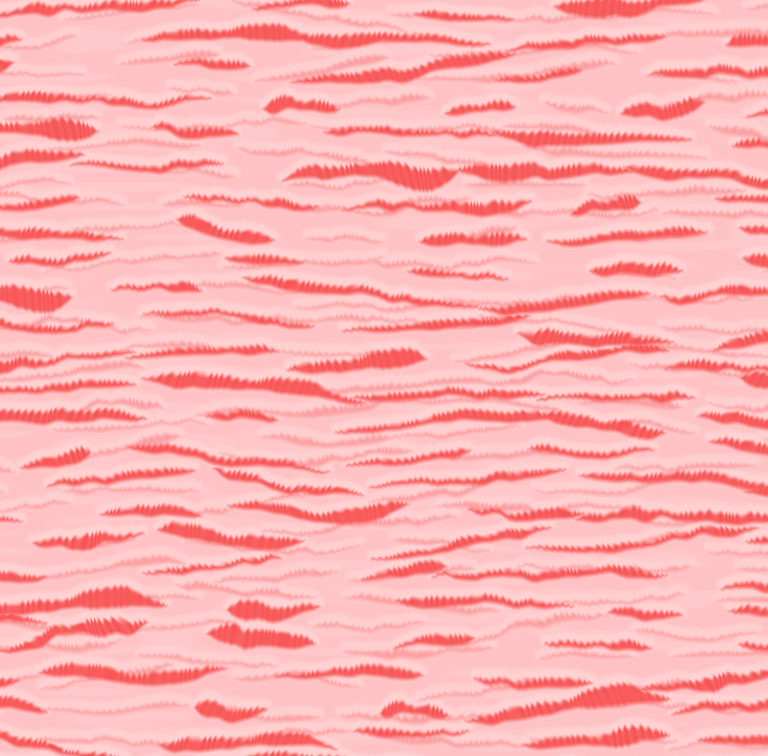
A Shadertoy shader for this texture:

```glsl
// Rows of wavy, comb-edged red dashes on soft pink, like brushed fibres.
// Two jittered grids of blunt strokes (faint and bold) share one gentle
// warp; each stroke also casts a pale halo just above itself.

const vec3 PAPER = vec3(1.00, 0.76, 0.77);
const vec3 PALE  = vec3(1.00, 0.82, 0.82);
const vec3 FAINT = vec3(0.98, 0.56, 0.57);
const vec3 RED   = vec3(0.97, 0.33, 0.33);
const vec3 WHITE = vec3(1.00, 0.95, 0.94);

const vec2 BOLD_CELL   = vec2(0.250, 0.042);   // grid pitch of the strokes
const vec2 FAINT_CELL  = vec2(0.230, 0.037);
const vec2 BOLD_WIDTH  = vec2(0.0046, 0.0108); // thinnest, thickest half width
const vec2 FAINT_WIDTH = vec2(0.0026, 0.0050);
const float TOOTH      = 0.0095;  // spacing of the comb teeth
const float ZIGZAG     = 0.0012;  // sideways swing of the teeth
const float SOFTNESS   = 0.0042;  // edge blur
const float WAVE       = 0.018;   // bend of a single stroke
const float WARP       = 0.020;   // bend shared by all strokes
const float HALO_SHIFT = 0.0055;
const float HALO_SIZE  = 0.0060;
const float RIM_CHANCE = 0.02;    // share of strokes with a white rim

float hash(vec2 p) {
    return fract(sin(dot(p, vec2(127.1, 311.7))) * 43758.5453);
}

float noise(vec2 p) {
    vec2 i = floor(p), f = fract(p);
    f = f * f * (3.0 - 2.0 * f);
    return mix(mix(hash(i), hash(i + vec2(1, 0)), f.x),
               mix(hash(i + vec2(0, 1)), hash(i + vec2(1, 1)), f.x), f.y);
}

// Returns ink, halo and white rim of one grid of strokes.
vec3 strokeLayer(vec2 p, vec2 cell, vec2 widths, float seed) {
    vec3 cover = vec3(0.0);
    for (int j = -2; j <= 2; j++)
    for (int i = -1; i <= 1; i++) {
        float row = floor(p.y / cell.y) + float(j);
        float stagger = hash(vec2(row, seed));
        float column = floor(p.x / cell.x + stagger) + float(i);
        vec2 id = vec2(column, row) + seed;
        vec4 r = vec4(hash(id), hash(id + 13.1), hash(id + 27.7), hash(id + 41.3));

        // Placement and length
        vec2 centre = vec2(column + 0.5 - stagger, row + 0.5);
        centre = (centre + (r.xy - 0.5) * vec2(0.35, 0.5)) * cell;
        vec2 q = p - centre;
        float halfLength = cell.x * mix(0.18, 0.62, r.z);
        float u = q.x / halfLength;
        if (abs(u) > 1.2) continue;

        // Spine: random tilt, slow wave and small wiggle
        float lane = 7.0 * r.x + 31.0 * r.w;
        float lean = 2.0 * hash(id + 59.9) - 1.0;
        float spine = q.x * (0.03 * lean + 0.14 * lean * lean * lean)
                    + WAVE * (noise(vec2(q.x * 14.0, lane)) - 0.5)
                    + 0.007 * (noise(vec2(q.x * 50.0, lane + 9.0)) - 0.5);

        // Slanted teeth of uneven strength
        float phase = (q.x + 0.5 * lean * (q.y - spine)) / TOOTH
                    + 2.2 * noise(vec2(q.x * 50.0, lane + 2.0));
        float swing = sin(6.2832 * phase) * mix(0.3, 1.0, noise(vec2(q.x * 35.0, lane + 6.0)));
        float y = q.y - spine - ZIGZAG * swing;

        // Blunt body, often heavier at one end
        float u2 = u * u;
        float taper = max(1.0 - u2 * u2 * u2, 0.0) * (1.0 + 0.3 * u * sign(lean));
        float body = mix(widths.x, widths.y, r.w * r.w) * taper
                   * mix(0.5, 1.35, noise(vec2(q.x * 28.0, lane + 4.0)));
        float width = body * (0.95 + 0.15 * swing);

        float beyond = max(abs(q.x) - halfLength, 0.0);
        float d = length(vec2(beyond, y)) - width;
        float ink = smoothstep(SOFTNESS, -SOFTNESS, d) * (0.94 + 0.07 * swing);
        float haloD = length(vec2(beyond, y - HALO_SHIFT)) - body - HALO_SIZE;
        float halo = smoothstep(0.005, -0.003, haloD);
        float rim = smoothstep(0.0028, 0.0005, abs(d - 0.005))
                  * step(1.0 - RIM_CHANCE, hash(id + 83.3));
        cover = max(cover, vec3(ink, halo, rim));
    }
    return cover;
}

void mainImage(out vec4 fragColor, in vec2 fragCoord) {
    vec2 p = fragCoord / iResolution.y;
    p.y += WARP * (noise(p * vec2(4.5, 5.0) + 3.0) - 0.5);

    vec3 faint = strokeLayer(p, FAINT_CELL, FAINT_WIDTH, 71.0);
    vec3 bold = strokeLayer(p, BOLD_CELL, BOLD_WIDTH, 19.0);

    // Pale streaks, then faint strokes, then bold ones
    float streak = smoothstep(0.62, 0.85, noise(p * vec2(9.0, 75.0)));
    float halo = max(max(bold.y, 0.85 * faint.y), 0.5 * streak);
    vec3 color = mix(PAPER, PALE, halo);
    color = mix(color, FAINT, 0.75 * faint.x);
    color = mix(color, WHITE, 0.9 * bold.z);
    color = mix(color, RED, min(bold.x, 1.0));
    fragColor = vec4(color, 1.0);
}
```
